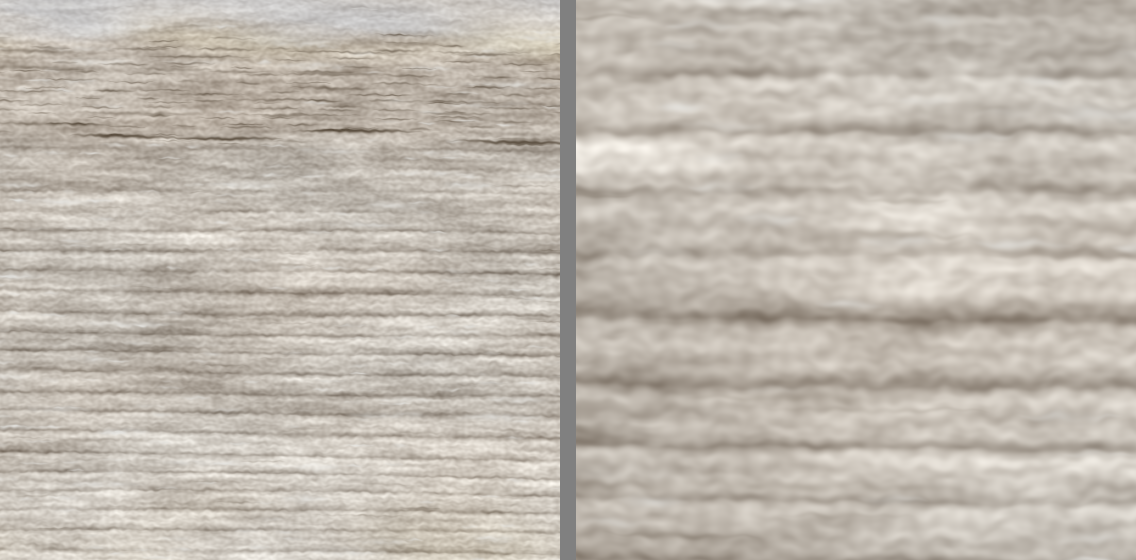
Left, the full canvas; right, a detail of the centre.
Give the GLSL for this texture, as a three.js fragment shader.

```glsl
// Weathered grey wood with horizontal grain: stretched gradient noise for the
// fibres, repeated thin growth rings below, and tapered cracks and pale flecks
// scattered on jittered cells, densest in a rough brown band near the top.

#define WOOD_COLOR vec3(0.782, 0.755, 0.718)
#define CRACK_COLOR vec3(0.32, 0.27, 0.21)
#define FLECK_COLOR vec3(0.91, 0.91, 0.90)
#define RING_COUNT 28.0
#define RING_DEPTH 0.17
#define FIBRE_CONTRAST 1.08
#define GRAIN_SLOPE 0.012
#define CRACK_HEIGHT 0.757

varying vec2 vUv;

vec2 hash2(vec2 p) {
  vec3 h = fract(p.xyx * vec3(0.1031, 0.1030, 0.0973));
  h += dot(h, h.yzx + 33.33);
  return fract((h.xx + h.yz) * h.zy);
}

float cornerSlope(vec2 cell, vec2 offset) {
  float angle = 6.2832 * hash2(cell + 71.0).x;
  return dot(vec2(cos(angle), sin(angle)), offset);
}

// Gradient noise, roughly -0.7 to 0.7
float noise(vec2 p) {
  vec2 i = floor(p), f = fract(p), e = vec2(1.0, 0.0);
  vec2 u = f * f * f * (f * (f * 6.0 - 15.0) + 10.0);
  float low = mix(cornerSlope(i, f), cornerSlope(i + e.xy, f - e.xy), u.x);
  float high = mix(cornerSlope(i + e.yx, f - e.yx), cornerSlope(i + e.xx, f - e.xx), u.x);
  return mix(low, high, u.y);
}

float bell(float x) {
  return exp(-x * x);
}

// Thin stroke around the origin, tapering to both ends
float stroke(vec2 p, float halfLength, float width) {
  float along = p.x / halfLength;
  float taper = max(0.0, 1.0 - along * along);
  return taper * bell(p.y / (width * (0.3 + 0.7 * taper)));
}

// One random stroke per cell, in staggered rows
float scatteredStrokes(vec2 p, vec2 cells, float fill, float width, float seed) {
  vec2 q = p * cells;
  q.x += 5.0 * hash2(vec2(floor(q.y), seed)).x;
  vec2 shape = hash2(floor(q) + seed);
  vec2 chance = hash2(floor(q) + seed + 37.0);
  vec2 local = fract(q) - 0.5 - vec2(0.0, 0.5 * (shape.y - 0.5));
  float present = smoothstep(0.0, 0.15, fill - chance.x);
  return present * stroke(local, mix(0.2, 0.48, shape.x), width * mix(0.7, 1.3, chance.y));
}

// Thin dark line, soft above and crisp below, with a pale edge under it
float growthRings(vec2 p) {
  float phase = p.y * RING_COUNT + 0.45 * noise(vec2(p.x * 0.5, p.y * 9.0));
  float ring = floor(phase);
  float d = fract(phase) - 0.5;
  float strength = 0.75 + 0.7 * noise(vec2(p.x * 3.0, ring * 7.37 + 0.4));
  strength += 0.5 * noise(vec2(p.x * 22.0, ring * 3.71 + 0.3));
  float line = 0.65 * bell(d / (d > 0.0 ? 0.10 : 0.07)) + 0.45 * bell(d / (d > 0.0 ? 0.24 : 0.12));
  float paleEdge = bell((d + 0.24) / 0.11) * (0.3 + 0.7 * noise(vec2(p.x * 6.0, ring * 5.3)));
  return RING_DEPTH * (0.5 * paleEdge - line * strength);
}

float fibres(vec2 p) {
  float tone = 0.10 * noise(p * vec2(2.0, 8.0) + 3.0);
  tone += 0.11 * noise(p * vec2(4.5, 38.0) + 11.0);
  tone += 0.11 * noise(p * vec2(12.0, 95.0) + 23.0);
  tone += 0.07 * noise(p * vec2(40.0, 120.0) + 5.0);
  tone += 0.075 * noise(p * vec2(100.0, 165.0) + 41.0);
  return FIBRE_CONTRAST * tone;
}

void main() {
  // Nearly straight grain with slightly ragged edges
  vec2 p = vUv;
  p.y += GRAIN_SLOPE * p.x + 0.005 * noise(p * vec2(2.0, 4.0));
  p.y += 0.002 * noise(p * vec2(14.0, 25.0)) + 0.003 * noise(p * vec2(75.0, 60.0));

  // Zones from bottom to top: ringed, rough, smooth bluish
  float ringed = 1.0 - smoothstep(0.5, 0.75, p.y);
  float smoothTop = smoothstep(0.92, 0.97, p.y + 0.05 * noise(p * vec2(4.0, 20.0)));
  float rough = smoothstep(0.73, 0.79, p.y) * (1.0 - smoothTop);

  // Brightness of the wood
  float tone = fibres(p) * (1.0 - 0.3 * smoothTop);
  tone += growthRings(p) * mix(0.35, 1.0, ringed) * (1.0 - rough) * (1.0 - smoothTop);
  tone += 0.03 * smoothTop - 0.05 * rough - 0.06 * bell((p.y - 0.74) / 0.018);
  tone += 0.04 * (1.0 - smoothstep(0.0, 0.3, p.y)) - 0.02 * bell((p.y - 0.42) / 0.13) * (1.0 - p.x);

  // Faint warm, yellow and blue stains
  vec3 color = WOOD_COLOR + tone * vec3(1.0, 1.05, 1.08);
  float stain = noise(p * vec2(3.0, 7.0) + 17.0);
  float yellowing = 0.8 * bell((p.y - 0.93) / 0.03) + 0.4 * bell(p.y / 0.1);
  color += vec3(0.008, -0.001, -0.008) * (rough + stain);
  color += vec3(0.01, 0.008, -0.04) * yellowing * smoothstep(-0.2, 0.4, stain);
  color += vec3(-0.02, 0.0, 0.035) * smoothTop * smoothstep(0.4, -0.2, stain);

  // Soft pale flecks with broken edges
  float fleck = scatteredStrokes(p, vec2(5.0, 32.0), 0.35, 0.17, 9.0);
  fleck += scatteredStrokes(p, vec2(14.0, 60.0), 0.28, 0.17, 53.0);
  fleck *= 0.7 + noise(p * vec2(45.0, 110.0));
  color = mix(color, FLECK_COLOR, clamp(0.55 * fleck, 0.0, 0.8));

  // Small cracks at three sizes, mostly in the rough zone
  float crack = 0.0;
  for (int i = 0; i < 3; i++) {
    float size = float(i);
    vec2 cells = vec2(3.5 + 3.0 * size, 38.0 + 14.0 * size);
    float fill = mix(0.13, 0.75, rough) * (1.0 - 0.9 * smoothTop);
    crack += mix(0.22, 0.4, rough) * scatteredStrokes(p, cells, fill, 0.12, 101.0 + 29.0 * size);
  }
  crack *= 0.9 + 0.8 * noise(p * vec2(30.0, 90.0));

  // Chain of long open cracks
  for (int i = 0; i < 4; i++) {
    float n = float(i);
    vec2 center = vec2(0.22 + 0.155 * n + 0.027 * n * n, CRACK_HEIGHT + 0.004 * n * cos(3.1 * n));
    vec2 local = p - center - vec2(0.0, GRAIN_SLOPE * center.x);
    crack += 0.85 * stroke(local, 0.10 + 0.01 * n, 0.0034);
  }
  color = mix(color, CRACK_COLOR, clamp(crack, 0.0, 0.9));

  gl_FragColor = vec4(clamp(color, 0.0, 1.0), 1.0);
}
```
